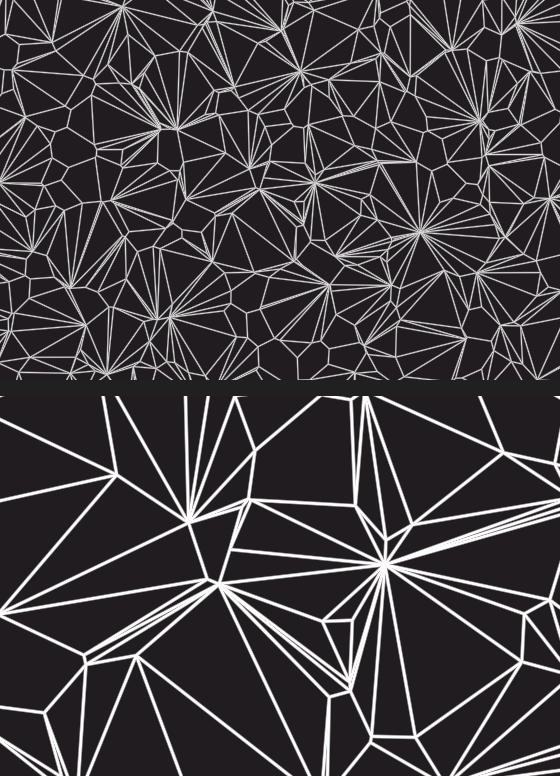
Top, the full canvas; bottom, a detail of the centre.
This pattern is drawn by a Shadertoy shader. Its source:

```glsl
#define ROWS 12.0            // grid rows over the canvas height
#define REACH 3              // neighbour search radius in grid steps
#define NEIGHBOURS 48
#define MAX_CORNERS 16
#define WEIGHT 1.5           // size spread of the cells
#define FAN_WEIGHT 0.27      // cells heavier than this are fanned
#define LINE_WIDTH 0.0029    // in canvas heights
#define EDGE_BLUR 0.75       // softness of the line edge
#define INK vec3(0.99)
#define GROUND vec3(0.13, 0.11, 0.12)

float hash(vec2 p) {
    return fract(sin(dot(p, vec2(127.1, 311.7))) * 43758.5453);
}

// Site of a grid square: position in xy, weight in z
vec3 siteOf(vec2 id) {
    vec2 jitter = vec2(hash(id + 3.7), hash(id + 41.3));
    return vec3(id + jitter, WEIGHT * pow(hash(id + 87.9), 3.0));
}

float segmentDistance(vec2 p, vec2 a, vec2 b) {
    vec2 ab = b - a;
    float t = clamp(dot(p - a, ab) / max(dot(ab, ab), 1e-6), 0.0, 1.0);
    return length(p - a - ab * t);
}

// Owner of a point in the weighted Voronoi diagram
vec2 owningSquare(vec2 p) {
    vec2 best = floor(p);
    float nearest = 1e9;
    for (int y = -REACH; y <= REACH; y++)
    for (int x = -REACH; x <= REACH; x++) {
        vec2 id = floor(p) + vec2(x, y);
        vec3 site = siteOf(id);
        vec2 d = p - site.xy;
        float power = dot(d, d) - site.z;
        if (power < nearest) { nearest = power; best = id; }
    }
    return best;
}

// Distance to the closest cell border or fan spoke
float webDistance(vec2 p) {
    vec2 home = owningSquare(p);
    vec3 site = siteOf(home);
    vec2 local = p - site.xy;

    // Bisectors dot(x, q.xy) = q.z, with a random key in w
    vec4 bisector[NEIGHBOURS];
    int count = 0, first = 0;
    float border = 1e9;
    for (int y = -REACH; y <= REACH; y++)
    for (int x = -REACH; x <= REACH; x++) {
        if (x == 0 && y == 0) continue;
        vec2 id = home + vec2(x, y);
        vec3 other = siteOf(id);
        vec2 q = other.xy - site.xy;
        float offset = 0.5 * (dot(q, q) + site.z - other.z);
        float d = (offset - dot(local, q)) / length(q);
        if (d < border) { border = d; first = count; }
        bisector[count++] = vec4(q, offset, hash(id));
    }
    if (site.z < FAN_WEIGHT) return border;

    // Walk around the cell; the corner with the highest key is the hub
    vec2 corner[MAX_CORNERS];
    vec2 at = local + normalize(bisector[first].xy) * border;
    vec2 hub = at;
    float homeKey = hash(home), hubKey = -1.0;
    int current = first, corners = 0;
    for (int i = 0; i < MAX_CORNERS; i++) {
        vec2 along = normalize(vec2(-bisector[current].y, bisector[current].x));
        float stride = 1e9;
        int next = first;
        for (int k = 0; k < NEIGHBOURS; k++) {
            float slope = dot(bisector[k].xy, along);
            if (k == current || slope < 1e-5) continue;
            float u = (bisector[k].z - dot(at, bisector[k].xy)) / slope;
            if (u < stride) { stride = u; next = k; }
        }
        at += along * stride;
        float key = fract(7.3 * (homeKey + bisector[current].w + bisector[next].w));
        if (key > hubKey) { hubKey = key; hub = at; }
        corner[corners++] = at;
        current = next;
        if (current == first) break;
    }

    // Spokes from the hub to every corner
    float web = border;
    for (int i = 0; i < corners; i++)
        web = min(web, segmentDistance(local, hub, corner[i]));
    return web;
}

void mainImage(out vec4 fragColor, in vec2 fragCoord) {
    vec2 p = fragCoord / iResolution.y * ROWS;
    float d = webDistance(p) / ROWS;
    float blur = EDGE_BLUR / iResolution.y;
    float line = clamp((0.5 * LINE_WIDTH + blur - d) / (2.0 * blur), 0.0, 1.0);
    fragColor = vec4(mix(GROUND, INK, line), 1.0);
}
```
